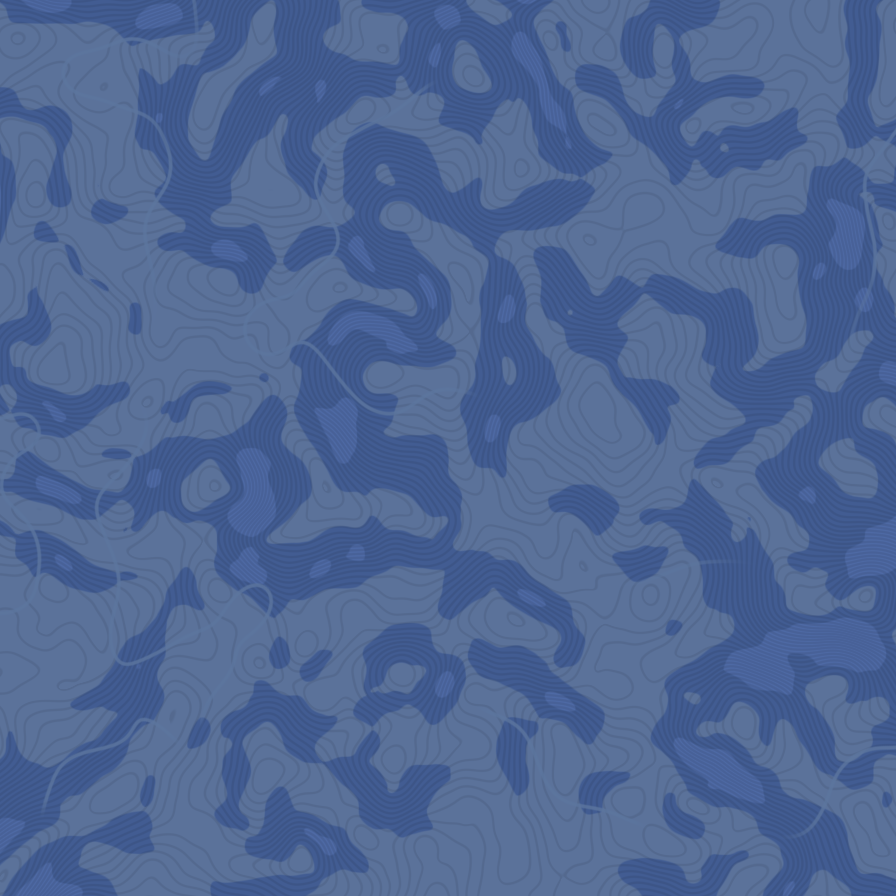
Write a Shadertoy shader that draws this pattern.

```glsl
// Terrain map in blues: slope zones, fine contour lines and thin pale streams.

vec2 hash22(vec2 p) {
    vec3 q = fract(vec3(p.xyx) * vec3(0.1031, 0.1030, 0.0973));
    q += dot(q, q.yzx + 33.33);
    return fract((q.xx + q.yz) * q.zy) * 2.0 - 1.0;
}

// Gradient noise with a quintic fade, so that its slope stays smooth
float noise(vec2 p) {
    vec2 cell = floor(p), f = p - cell;
    vec2 fade = f * f * f * (f * (f * 6.0 - 15.0) + 10.0);
    vec2 right = vec2(1.0, 0.0), up = vec2(0.0, 1.0);
    float a = dot(hash22(cell), f);
    float b = dot(hash22(cell + right), f - right);
    float c = dot(hash22(cell + up), f - up);
    float d = dot(hash22(cell + 1.0), f - 1.0);
    return mix(mix(a, b, fade.x), mix(c, d, fade.x), fade.y);
}

// Hills in three rotated octaves
float elevation(vec2 p) {
    mat2 turn = mat2(0.8, 0.6, -0.6, 0.8);
    vec2 q = turn * p * 5.0 + 17.3;
    float height = noise(q);
    q = turn * q * 2.1 + 41.7;
    height += 0.4 * noise(q);
    q = turn * q * 2.05 + 9.2;
    return height + 0.06 * noise(q);
}

// Smooth step about an edge, as wide as the pixel footprint
float above(float edge, float value) {
    float blur = fwidth(value) * 0.9 + 0.001;
    return smoothstep(edge - blur, edge + blur, value);
}

void mainImage(out vec4 fragColor, in vec2 fragCoord) {
    vec2 p = fragCoord / iResolution.y;

    // Height and steepness of the ground
    float stepSize = 0.003;
    float height = elevation(p);
    vec2 gradient = vec2(elevation(p + vec2(stepSize, 0.0)),
                         elevation(p + vec2(0.0, stepSize))) - height;
    float slope = length(gradient) / stepSize;

    // Flat, steep and steepest zones
    vec3 flatBlue = vec3(0.355, 0.446, 0.605);
    vec3 steepBlue = vec3(0.257, 0.361, 0.573);
    vec3 steepestBlue = vec3(0.305, 0.413, 0.645);
    vec3 color = mix(flatBlue, steepBlue, above(4.35, slope));
    color = mix(color, steepestBlue, above(8.0, slope));

    // Contour lines of even width
    float interval = 0.035;
    float offset = abs(fract(height / interval) - 0.5) * interval;
    float contour = 1.0 - smoothstep(0.0004, 0.0022, offset / max(slope, 0.3));
    color *= 1.0 - 0.075 * contour;

    // Pale streams that meander and break off
    vec2 bend = vec2(noise(p * 7.0 + 3.1), noise(p * 7.0 + 58.4));
    float course = noise(p * 2.4 + bend * 0.35 + 23.6);
    float courseSlope = length(vec2(dFdx(course), dFdy(course))) * iResolution.y;
    float stream = 1.0 - smoothstep(0.0008, 0.0032, abs(course) / max(courseSlope, 0.2));
    stream *= smoothstep(-0.08, 0.0, noise(p * 3.0 + 71.5));
    color = mix(color, vec3(0.36, 0.46, 0.62), stream * 0.8);

    fragColor = vec4(color, 1.0);
}
```
